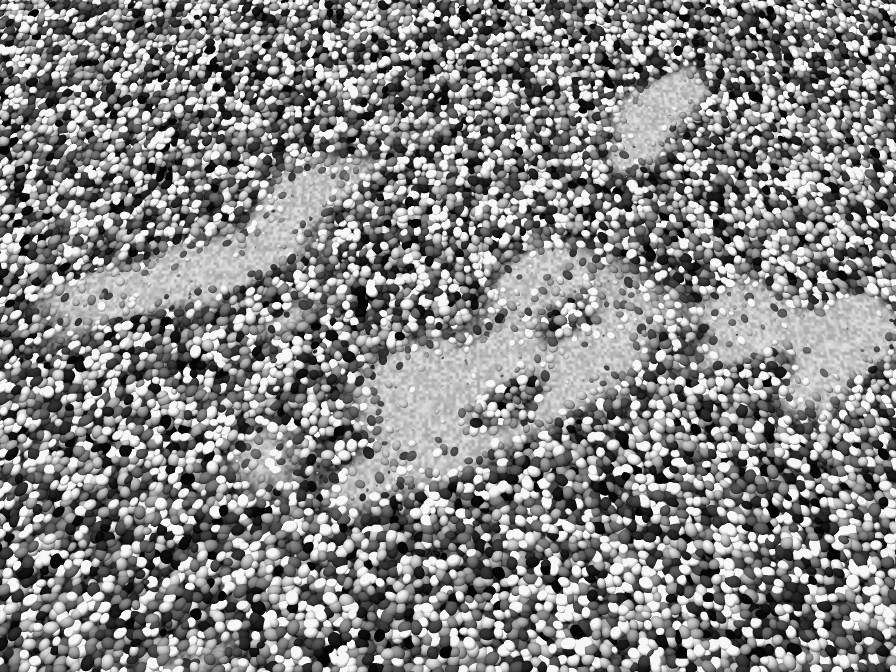
A Shadertoy shader for this texture:

```glsl
#define GRAINS_PER_HEIGHT 88.0
#define HORIZON 3.0
#define GRAIN_MIN 0.58
#define GRAIN_MAX 0.95
#define GRAIN_ASPECT 0.78
#define LIGHT_DIR vec2(-0.45, 0.89)
#define SAND_DIR vec2(0.87, 0.5)
#define SAND_SCALE vec2(3.0, 7.0)
#define SAND_RANGE vec2(0.59, 0.82)
#define SAND_TONE 0.71
#define CONTRAST 1.17
#define SAMPLES 3

vec3 hash3(vec2 p) {
    vec3 a = fract(p.xyx * vec3(0.1031, 0.1030, 0.0973));
    a += dot(a, a.yxz + 33.33);
    return fract((a.xxy + a.yzz) * a.zyx);
}

float valueNoise(vec2 p) {
    vec2 cell = floor(p), f = fract(p);
    f = f * f * (3.0 - 2.0 * f);
    float low = mix(hash3(cell).x, hash3(cell + vec2(1, 0)).x, f.x);
    float high = mix(hash3(cell + vec2(0, 1)).x, hash3(cell + vec2(1, 1)).x, f.x);
    return mix(low, high, f.y);
}

// Slanted, stretched patches of bare sand
float sandCover(vec2 ground) {
    vec2 p = ground / GRAINS_PER_HEIGHT;
    vec2 across = vec2(-SAND_DIR.y, SAND_DIR.x);
    vec2 s = vec2(dot(p, SAND_DIR), dot(p, across)) * SAND_SCALE;
    float n = 0.7 * valueNoise(s + 41.0) + 0.3 * valueNoise(s * 2.7 + 7.0);
    return smoothstep(SAND_RANGE.x, SAND_RANGE.y, n);
}

// Overlapping domed pebbles; the highest one is visible
float gravel(vec2 ground) {
    float sand = sandCover(ground);
    float grit = valueNoise(ground * 2.6);
    float sandTone = SAND_TONE + 0.22 * (grit - 0.5);
    float tone = mix(0.05 + 0.3 * grit, sandTone, smoothstep(0.0, 0.6, sand));
    float top = -1.0;
    vec2 home = floor(ground);

    for (int j = -1; j <= 1; j++)
    for (int i = -1; i <= 1; i++) {
        vec2 cell = home + vec2(i, j);
        vec3 place = hash3(cell);
        vec3 look = hash3(cell + 137.0);
        vec2 delta = ground - cell - mix(vec2(0.15), vec2(0.85), place.xy);

        // Sand buries most of the pebbles and shrinks the rest
        float bare = smoothstep(-0.1, 0.1, place.z - 0.93 * sand);
        float radius = mix(GRAIN_MIN, GRAIN_MAX, look.x) * bare * (1.0 - 0.3 * sand);
        float angle = 6.283 * look.y;
        vec2 axis = vec2(cos(angle), sin(angle));
        vec2 local = vec2(dot(delta, axis), dot(delta, vec2(-axis.y, axis.x)));
        float d = length(local / vec2(1.0, GRAIN_ASPECT)) / max(radius, 0.01);
        if (d >= 1.0) continue;

        float dome = sqrt(1.0 - d * d);
        float height = fract(look.x * 7.0 + look.y * 5.0) + 0.6 * dome;
        if (height > top) {
            top = height;
            float shade = 0.4 + 0.5 * dome + 0.3 * dot(delta, LIGHT_DIR) / radius;
            float pebble = mix(0.05, 1.35, look.z) * shade;
            tone = mix(pebble, sandTone, 0.4 * sand);
        }
    }
    return clamp(tone, 0.0, 1.0);
}

// Gentle perspective: pebbles grow toward the lower edge
vec2 toGround(vec2 uv) {
    float depth = HORIZON - uv.y;
    float density = GRAINS_PER_HEIGHT * (HORIZON - 0.5);
    return density * vec2((uv.x - 0.667) / depth, -log(depth));
}

void mainImage(out vec4 fragColor, in vec2 fragCoord) {
    // Average a grid of samples inside each pixel
    float sum = 0.0;
    for (int j = 0; j < SAMPLES; j++)
    for (int i = 0; i < SAMPLES; i++) {
        vec2 offset = (vec2(i, j) + 0.5) / float(SAMPLES) - 0.5;
        sum += gravel(toGround((fragCoord + offset) / iResolution.y));
    }
    float gray = sum / float(SAMPLES * SAMPLES);

    // Hard photographic contrast
    gray = clamp((gray - 0.48) * CONTRAST + 0.5, 0.02, 0.97);
    fragColor = vec4(vec3(gray), 1.0);
}
```
